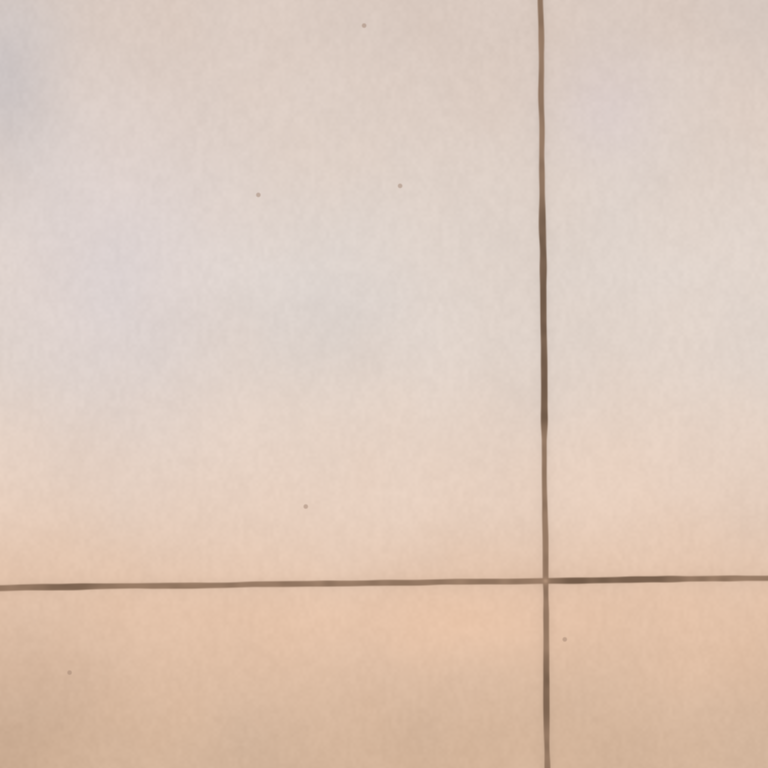
Give the GLSL for this texture, as a three.js fragment shader.

```glsl
// Close view of large pale ceramic floor tiles: one upright and one level joint cross
// at the lower right. Light runs from warm peach below to cool grey above, with value
// noise for clouding and grain, and slightly tilted, unevenly worn brown grout lines.

varying vec2 vUv;

float hash(vec2 p) {
  vec3 q = fract(vec3(p.xyx) * 0.1031);
  q += dot(q, q.yzx + 33.33);
  return fract((q.x + q.y) * q.z);
}

float noise(vec2 p) {
  vec2 cell = floor(p);
  vec2 f = fract(p);
  f = f * f * (3.0 - 2.0 * f);
  return mix(mix(hash(cell), hash(cell + vec2(1.0, 0.0)), f.x),
             mix(hash(cell + vec2(0.0, 1.0)), hash(cell + vec2(1.0, 1.0)), f.x), f.y);
}

float fbm(vec2 p) {
  float sum = 0.0;
  float amplitude = 0.5;
  for (int i = 0; i < 4; i++) {
    sum += amplitude * noise(p);
    p = p * 2.03 + 17.3;
    amplitude *= 0.5;
  }
  return sum;
}

// Soft round patch of light, 1 at its centre
float glow(vec2 p, vec2 centre, vec2 radius) {
  vec2 d = (p - centre) / radius;
  return exp(-dot(d, d));
}

// 1 between a and b with soft ends
float span(float x, float a, float b) {
  return smoothstep(a - 0.02, a + 0.02, x) - smoothstep(b - 0.02, b + 0.02, x);
}

// Solid core of a joint with a soft edge
float joint(float d, float halfWidth) {
  return 1.0 - smoothstep(halfWidth - 0.0016, halfWidth + 0.0018, abs(d));
}

vec3 tileColor(vec2 p) {
  // Warm to cool light, with its bands bent by slow noise
  float y = p.y + 0.07 * (fbm(p * 3.0 + 4.0) - 0.47);
  vec3 color = mix(vec3(0.825, 0.705, 0.605), vec3(0.885, 0.760, 0.665), smoothstep(0.0, 0.23, y));
  color = mix(color, vec3(0.905, 0.815, 0.750), smoothstep(0.20, 0.37, y));
  color = mix(color, vec3(0.880, 0.828, 0.792), smoothstep(0.34, 0.56, y));
  color = mix(color, vec3(0.852, 0.792, 0.755), smoothstep(0.62, 1.0, y));

  // Cool sheen on the left, shaded corners, peach glow beside the crossing
  color = mix(color, vec3(0.865, 0.825, 0.825), 0.75 * glow(p, vec2(0.14, 0.66), vec2(0.17, 0.20)));
  color = mix(color, vec3(0.860, 0.830, 0.815), 0.6 * glow(p, vec2(0.43, 0.61), vec2(0.13, 0.09)));
  color = mix(color, vec3(0.865, 0.815, 0.815), 0.6 * glow(p, vec2(0.79, 0.86), vec2(0.06, 0.07)));
  color = mix(color, vec3(0.795, 0.765, 0.765), 0.8 * glow(p, vec2(0.0, 0.90), vec2(0.08, 0.13)));
  color = mix(color, vec3(0.920, 0.775, 0.665), 0.7 * glow(p, vec2(0.60, 0.19), vec2(0.17, 0.05)));
  color -= 0.04 * glow(p, vec2(0.0, 0.08), vec2(0.12, 0.13));

  // Clouding, faint colour drift and fine grain
  color += 0.035 * (fbm(p * 9.0) - 0.47);
  color += vec3(0.020, 0.0, -0.016) * (fbm(p * 6.0 + 31.0) - 0.47);
  color += 0.016 * (noise(p * vec2(150.0, 95.0)) - 0.5);
  color += 0.012 * (noise(p * 260.0 + 9.0) - 0.5);
  return color;
}

void main() {
  vec2 p = vUv;
  vec3 color = tileColor(p);

  // Signed distances to the two tilted joints, with a small waver
  float upright = p.x - (0.7125 - 0.0085 * p.y) - 0.0012 * (noise(vec2(p.y * 24.0, 3.0)) - 0.5);
  float level = p.y - (0.2345 + 0.0130 * p.x) - 0.0010 * (noise(vec2(p.x * 24.0, 8.0)) - 0.5);

  // Worn widths, and stretches where the grout is darker
  float uprightDark = span(p.y, 0.44, 0.73) + 0.6 * span(p.y, 0.06, 0.14);
  float levelDark = 0.8 * span(p.x, 0.05, 0.12) + 0.9 * span(p.x, 0.72, 0.88);
  float uprightLine = joint(upright, 0.0030 + 0.0008 * uprightDark + 0.0007 * noise(vec2(p.y * 40.0, 1.0)));
  float levelLine = joint(level, 0.0031 + 0.0005 * levelDark + 0.0007 * noise(vec2(p.x * 40.0, 2.0)));

  // Soft shade where the tile edges round off into the joints
  color *= 1.0 - 0.07 * exp(-abs(upright) / 0.006) - 0.06 * exp(-abs(level) / 0.006);

  // Grout
  vec3 paleGrout = vec3(0.62, 0.50, 0.41);
  vec3 darkGrout = vec3(0.41, 0.32, 0.25);
  float mottle = 0.35 * noise(p * 70.0);
  color = mix(color, mix(paleGrout, darkGrout, min(0.15 + mottle + 0.6 * uprightDark, 1.0)), 0.92 * uprightLine);
  color = mix(color, mix(paleGrout, darkGrout, min(0.10 + mottle + 0.6 * levelDark, 1.0)), 0.92 * levelLine);
  color = mix(color, vec3(0.74, 0.61, 0.51), 0.7 * glow(vec2(upright, level), vec2(0.0), vec2(0.004)));

  // Small dirt specks scattered sparsely over the tiles
  vec2 cell = floor(p * 14.0);
  vec2 offset = fract(p * 14.0) - 0.2 - 0.6 * vec2(hash(cell + 5.0), hash(cell + 11.0));
  float speck = step(0.96, hash(cell + 23.0)) * (1.0 - smoothstep(0.02, 0.06, length(offset)));
  color = mix(color, vec3(0.62, 0.51, 0.44), 0.5 * speck);

  gl_FragColor = vec4(color, 1.0);
}
```
